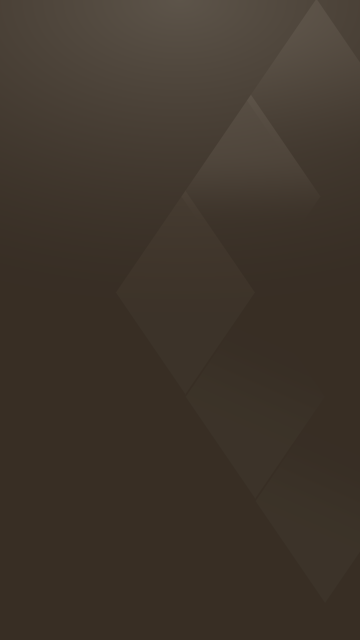
Give the GLSL for this background, as a Shadertoy shader.

```glsl
// A dark brown backdrop with a soft warm glow from the top edge and a
// chevron of five translucent diamonds that opens to the right.
// Each diamond is a scaled L1 distance, faded by a ramp across its height.

#define BASE_COLOR vec3(0.218, 0.180, 0.143)
#define GLOW_COLOR vec3(0.146, 0.150, 0.146)
#define GLOW_CENTER vec2(0.50, 1.0)
#define GLOW_RADIUS vec2(1.38, 0.475)
#define GLOW_FALLOFF 1.5
#define DIAMOND_HALF vec2(0.193, 0.159)
#define UPPER_TINT vec3(0.048, 0.047, 0.045)
#define MIDDLE_TINT vec3(0.024, 0.022, 0.019)
#define LOWER_TINT vec3(0.016, 0.021, 0.016)
#define FADE_TILT 0.3

// Elliptical light that reaches zero at its radius
float topGlow(vec2 uv) {
    float d = length((uv - GLOW_CENTER) / GLOW_RADIUS);
    return pow(max(1.0 - d, 0.0), GLOW_FALLOFF);
}

// Coverage of a unit diamond with a smooth edge
float diamondMask(vec2 local, float edge) {
    return 1.0 - smoothstep(-edge, edge, abs(local.x) + abs(local.y) - 1.0);
}

// Light added by one diamond; row runs from -2 (top) to 2 (bottom)
vec3 diamondLight(vec2 local, int row) {
    if (row < 0) {
        vec2 ramp = row == -2 ? vec2(-0.6, 0.9) : vec2(-0.3, 0.45);
        return UPPER_TINT * smoothstep(ramp.x, ramp.y, local.y);
    }
    if (row == 0) {
        return mix(LOWER_TINT, MIDDLE_TINT, smoothstep(-0.5, 0.2, local.y));
    }
    return LOWER_TINT * smoothstep(-0.65, 0.4, -local.y - FADE_TILT * local.x);
}

// Centers step right from the middle, a little wider below than above
vec2 diamondCenter(int row) {
    float k = float(row);
    vec2 stride = row < 0 ? vec2(0.182, 0.150) : vec2(0.194, 0.163);
    return vec2(0.515 + abs(k) * stride.x, 0.543 - k * stride.y);
}

void mainImage(out vec4 fragColor, in vec2 fragCoord) {
    vec2 uv = fragCoord / iResolution.xy;
    vec3 color = BASE_COLOR + GLOW_COLOR * topGlow(uv);

    // Edge width of about one pixel in diamond space
    float edge = 0.7 * length(1.0 / (DIAMOND_HALF * iResolution.xy));

    for (int row = -2; row <= 2; row++) {
        vec2 local = (uv - diamondCenter(row)) / DIAMOND_HALF;
        color += diamondLight(local, row) * diamondMask(local, edge);
    }

    fragColor = vec4(color, 1.0);
}
```
